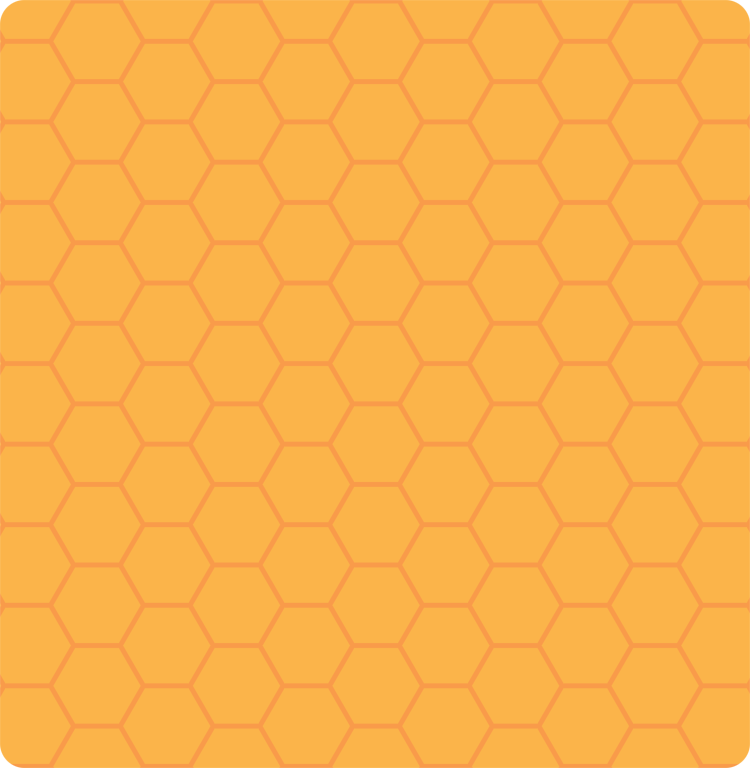
Reproduce this pattern procedurally as a WebGL 2 fragment shader.

```glsl
#version 300 es
precision highp float;
// Flat-topped honeycomb outlined in soft orange on an amber card with rounded corners.
// Two interleaved rectangular grids give the nearest hexagon centre; the distance
// to that hexagon's border draws the lines. Lengths are fractions of canvas height.

#define CELL_HEIGHT 0.1049
#define LINE_WIDTH 0.0064
#define CENTRE_OFFSET vec2(0.0014, 0.0266)
#define CORNER_RADIUS 0.032
#define AMBER vec3(0.984, 0.706, 0.290)
#define ORANGE vec3(0.976, 0.608, 0.290)
#define PAPER vec3(1.0)

uniform vec2 u_resolution;
out vec4 fragColor;

const float SQRT3 = 1.7320508;

// Offset from the nearest hexagon centre, for hexagons one unit tall
vec2 hexLocal(vec2 p) {
    vec2 period = vec2(SQRT3, 1.0);
    vec2 a = mod(p + 0.5 * period, period) - 0.5 * period;
    vec2 b = mod(p, period) - 0.5 * period;
    return dot(a, a) < dot(b, b) ? a : b;
}

// Distance inward from the border of a flat-topped hexagon one unit tall
float hexBorder(vec2 p) {
    p = abs(p);
    return 0.5 - max(p.y, dot(p, vec2(0.5 * SQRT3, 0.5)));
}

// Signed distance to a rounded rectangle, negative inside
float roundedBox(vec2 p, vec2 halfSize, float radius) {
    vec2 q = abs(p) - halfSize + radius;
    return length(max(q, 0.0)) + min(max(q.x, q.y), 0.0) - radius;
}

// Antialiased coverage where the distance is negative
float coverage(float d, float pixel) {
    return 1.0 - smoothstep(-0.75 * pixel, 0.75 * pixel, d);
}

void main() {
    float pixel = 1.0 / u_resolution.y;
    vec2 halfSize = 0.5 * u_resolution * pixel;
    vec2 p = gl_FragCoord.xy * pixel - halfSize;

    // Honeycomb lines
    vec2 cell = hexLocal((p - CENTRE_OFFSET) / CELL_HEIGHT);
    float border = hexBorder(cell) * CELL_HEIGHT;
    vec3 color = mix(AMBER, ORANGE, coverage(border - 0.5 * LINE_WIDTH, pixel));

    // Rounded card corners
    float card = roundedBox(p, halfSize, CORNER_RADIUS);
    color = mix(PAPER, color, coverage(card, pixel));

    fragColor = vec4(color, 1.0);
}
```
